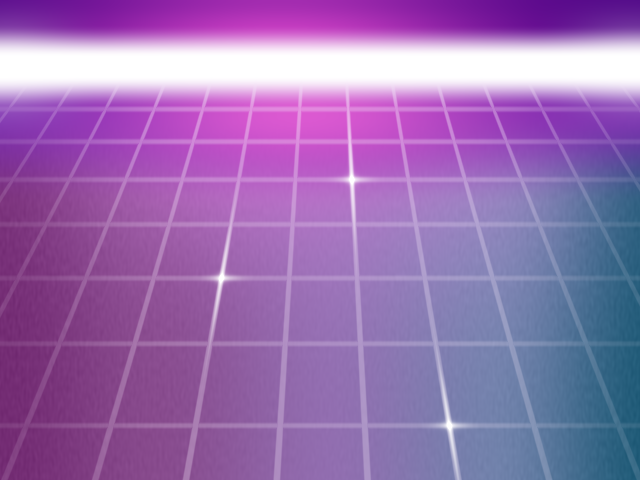
Give the GLSL for this background, as a Shadertoy shader.

```glsl
// A neon floor grid in perspective below a white horizon glow, with star glints.
// Screen points are projected onto a plane, where integer coordinates are lines;
// colour comes from layered gradients, and gradient noise adds a fine grain.

// Projection: x is measured from the centre, y downward from the top, in heights
const vec2 VANISH = vec2(0.0122, -0.658);
const float COLUMN_SLOPE = 0.1141;
const float COLUMN_SHIFT = 0.46;
const float ROW_STEP = 0.08035;
const float ROW_START = 0.6474;

// Lines, glow and glints
const float COLUMN_HALF_WIDTH = 0.036;
const float ROW_HALF_WIDTH = 0.0065;
const float LINE_OPACITY = 0.31;
const float HORIZON = 0.139;
const float GRAIN = 0.035;
const int GLINT_COUNT = 3;
const vec2 GLINT_CELLS[GLINT_COUNT] = vec2[](vec2(0, 4), vec2(-2, 2), vec2(1, 0));

// Palette
const vec3 PLUM = vec3(0.45, 0.17, 0.45);
const vec3 MAUVE = vec3(0.53, 0.29, 0.55);
const vec3 LAVENDER = vec3(0.57, 0.43, 0.69);
const vec3 STEEL = vec3(0.44, 0.51, 0.67);
const vec3 TEAL = vec3(0.11, 0.35, 0.46);
const vec3 ORCHID = vec3(0.74, 0.46, 0.80);
const vec3 PERIWINKLE = vec3(0.60, 0.56, 0.78);
const vec3 VIOLET = vec3(0.43, 0.14, 0.66);
const vec3 INDIGO = vec3(0.28, 0.00, 0.51);
const vec3 MAGENTA = vec3(0.78, 0.24, 0.76);
const vec3 PINK = vec3(0.86, 0.35, 0.82);
const vec3 LINE_TINT = vec3(0.95, 0.90, 0.97);

vec2 hashGradient(vec2 cell) {
    vec2 k = vec2(dot(cell, vec2(127.1, 311.7)), dot(cell, vec2(269.5, 183.3)));
    return fract(sin(k) * 43758.5) * 2.0 - 1.0;
}

float gradientNoise(vec2 p) {
    vec2 i = floor(p), f = fract(p);
    vec2 u = f * f * (3.0 - 2.0 * f);
    vec2 e = vec2(1.0, 0.0);
    float a = dot(hashGradient(i), f);
    float b = dot(hashGradient(i + e.xy), f - e.xy);
    float c = dot(hashGradient(i + e.yx), f - e.yx);
    float d = dot(hashGradient(i + e.xx), f - e.xx);
    return mix(mix(a, b, u.x), mix(c, d, u.x), u.y);
}

float bell(float x, float width) {
    return exp(-x * x / (width * width));
}

// Plum to teal across the floor, lit in the middle, violet and pink near the horizon
vec3 floorColor(vec2 uv) {
    vec3 color = mix(PLUM, MAUVE, smoothstep(0.0, 0.25, uv.x));
    color = mix(color, LAVENDER, smoothstep(0.22, 0.54, uv.x));
    color = mix(color, STEEL, smoothstep(0.50, 0.80, uv.x));
    color = mix(color, TEAL, smoothstep(0.76, 1.03, uv.x));
    float fall = max(uv.y - 0.30, 0.0);
    color = mix(color, PERIWINKLE, 0.8 * bell(uv.x - 0.70, 0.22) * bell(fall, 0.32));
    color = mix(color, ORCHID, 0.85 * bell(uv.x - 0.42, 0.30) * bell(fall, 0.27));
    color = mix(color, VIOLET, 1.0 - smoothstep(0.23, 0.43, uv.y));
    float core = bell(uv.x - 0.47, 0.32) * bell(uv.y - 0.24, 0.13);
    return mix(color, PINK, core);
}

vec3 skyColor(vec2 uv) {
    float center = bell(uv.x - 0.44, 0.34) * mix(0.72, 1.0, smoothstep(0.0, 0.07, uv.y));
    return mix(INDIGO, MAGENTA, center);
}

float rowHeight(float row) {
    return 1.0 / (ROW_START + ROW_STEP * row) + VANISH.y;
}

float gridLines(vec2 p, float pixel) {
    float depth = p.y - VANISH.y;
    float spacing = COLUMN_SLOPE * depth;
    float column = (p.x - VANISH.x) / spacing - COLUMN_SHIFT;
    float row = (1.0 / depth - ROW_START) / ROW_STEP;
    float columnDist = abs(column - round(column)) * spacing;
    float rowDist = abs(p.y - rowHeight(round(row)));
    float halfWidth = COLUMN_HALF_WIDTH * spacing;
    float columns = 1.0 - smoothstep(halfWidth - pixel, halfWidth + pixel, columnDist);
    float rows = 0.8 * (1.0 - smoothstep(0.2, 1.3, rowDist / ROW_HALF_WIDTH));
    return max(columns, rows);
}

// Each glint is a small halo with a flare along its row and its column
float glints(vec2 p) {
    float light = 0.0;
    for (int i = 0; i < GLINT_COUNT; i++) {
        vec2 cell = GLINT_CELLS[i];
        float slope = (cell.x + COLUMN_SHIFT) * COLUMN_SLOPE;
        float y = rowHeight(cell.y);
        float across = p.x - VANISH.x - slope * (p.y - VANISH.y);
        float along = p.y - y;
        float reach = bell(along, 0.12);
        light += 0.75 * reach * bell(across, 0.0015 + 0.003 * reach);
        light += 0.5 * bell(across - 0.005, 0.034) * bell(along, 0.006);
        light += 0.4 * bell(length(vec2(across, along)), 0.012);
    }
    return light;
}

void mainImage(out vec4 fragColor, in vec2 fragCoord) {
    vec2 uv = fragCoord / iResolution.xy;
    uv.y = 1.0 - uv.y;
    vec2 p = vec2((fragCoord.x - 0.5 * iResolution.x) / iResolution.y, uv.y);
    float side = abs(uv.x * 2.0 - 1.0);

    vec3 color = mix(skyColor(uv), floorColor(uv), smoothstep(0.10, 0.17, uv.y));
    float grain = gradientNoise(p * vec2(170.0, 60.0));
    color += GRAIN * grain * mix(0.5, 1.2, side) * smoothstep(0.2, 0.5, uv.y);

    // Horizon band, with a wider haze toward both sides
    float away = abs(uv.y - HORIZON);
    float haze = 0.45 * bell(away, 0.09) * smoothstep(0.65, 1.0, side);
    color = mix(color, vec3(1.0), haze);
    color = mix(color, vec3(1.0), 1.0 - smoothstep(0.020, 0.088, away));

    // Grid and glints over the floor
    float onFloor = smoothstep(0.155, 0.20, uv.y);
    float opacity = LINE_OPACITY * mix(1.0, 0.4, smoothstep(0.4, 1.0, side));
    opacity *= 1.0 + 0.4 * (1.0 - smoothstep(0.2, 0.5, uv.y));
    color = mix(color, LINE_TINT, gridLines(p, 1.0 / iResolution.y) * opacity * onFloor);
    color = mix(color, vec3(1.0), clamp(glints(p) * onFloor, 0.0, 1.0));
    fragColor = vec4(clamp(color, 0.0, 1.0), 1.0);
}
```
